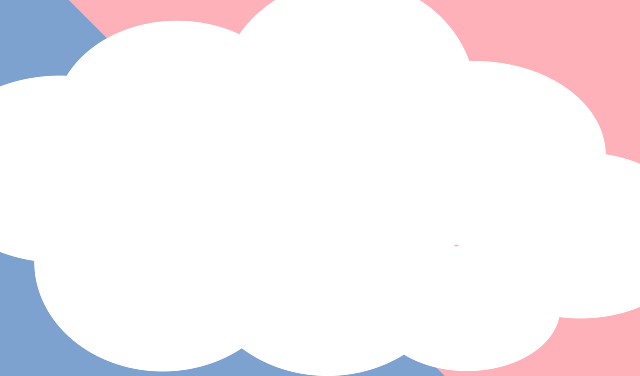
A WebGL 2 fragment shader for this background:

```glsl
#version 300 es
precision highp float;

uniform vec2 u_resolution;
out vec4 outColor;

// Approximate signed distance to an ellipse with centre e.xy and radii e.zw
float ellipseDistance(vec2 p, vec4 e) {
    vec2 d = p - e.xy;
    float k = length(d / e.zw);
    return k * (k - 1.0) / max(length(d / (e.zw * e.zw)), 1e-4);
}

// Lobes of the cloud, in units of the canvas height
const vec4 LOBES[8] = vec4[8](
    vec4(0.160, 0.550, 0.342, 0.249),
    vec4(0.471, 0.684, 0.327, 0.261),
    vec4(0.924, 0.736, 0.342, 0.319),
    vec4(1.260, 0.588, 0.351, 0.250),
    vec4(1.544, 0.374, 0.311, 0.221),
    vec4(0.433, 0.304, 0.342, 0.292),
    vec4(0.871, 0.290, 0.342, 0.290),
    vec4(1.242, 0.180, 0.248, 0.167)
);

void main() {
    vec2 p = gl_FragCoord.xy / u_resolution.y;
    float halfPixel = 0.5 / u_resolution.y;

    // Two flat colours split by a diagonal
    vec3 blue = vec3(0.49, 0.635, 0.815);
    vec3 pink = vec3(1.0, 0.695, 0.73);
    float diagonal = (p.x + p.y - 1.183) * 0.7071;
    vec3 color = mix(blue, pink, smoothstep(-halfPixel, halfPixel, diagonal));

    // Union of the lobes, with one tiny gap between them
    float cloud = 1e3;
    for (int i = 0; i < 8; i++) {
        cloud = min(cloud, ellipseDistance(p, LOBES[i]));
    }
    cloud = max(cloud, -ellipseDistance(p, vec4(1.214, 0.347, 0.006, 0.0025)));
    color = mix(color, vec3(1.0), 1.0 - smoothstep(-halfPixel, halfPixel, cloud));

    outColor = vec4(color, 1.0);
}
```
